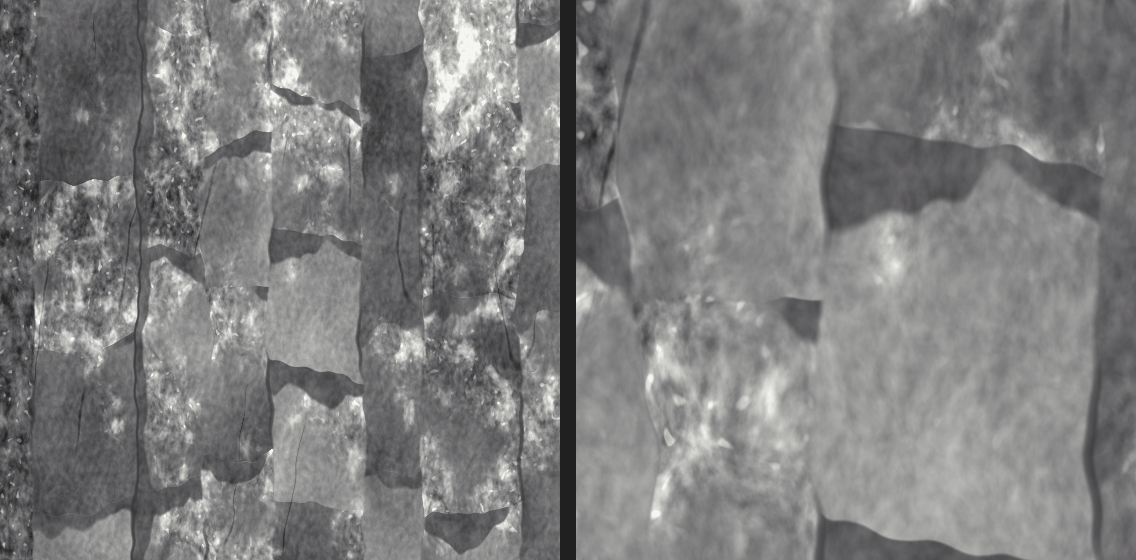
Left: the whole. Right: its middle third, enlarged.
Give the GLSL for this texture, as a three.js fragment shader.

```glsl
// Draws a grey fractured rock face: upright slabs, dark cracks, ledge shadows and glinting crust.
varying vec2 vUv;

const float SEED = 3.0;
const int SLAB_COUNT = 7;
const float FIRST_EDGE = 0.08;     // width of the dark strip on the left
const float SLAB_WIDTH = 0.14;
const float EDGE_JITTER = 0.08;
const float DEEP_CRACK = 1.0;      // index of the edge that opens widely
const float SHADOW_DEPTH = 0.065;
const float SOFTNESS = 0.0025;

const float ROCK_TONE = 0.5;
const float SHADOW_TONE = 0.33;
const float CRACK_TONE = 0.22;
const float STRIP_TONE = 0.345;
const vec3 DARK_TINT = vec3(1.0, 0.985, 1.005);
const vec3 LIGHT_TINT = vec3(1.0, 1.005, 0.985);

vec2 hash2(vec2 p) {
  vec3 q = fract(p.xyx * vec3(0.1031, 0.1030, 0.0973));
  q += dot(q, q.yzx + 33.33);
  return fract((q.xx + q.yz) * q.zy);
}

float cornerGradient(vec2 cell, vec2 corner, vec2 f) {
  return dot(hash2(cell + corner) * 2.0 - 1.0, f - corner);
}

float gradientNoise(vec2 p) {
  vec2 cell = floor(p), f = fract(p);
  vec2 u = f * f * f * (f * (f * 6.0 - 15.0) + 10.0);
  vec2 x = vec2(1.0, 0.0);
  float low = mix(cornerGradient(cell, x.yy, f), cornerGradient(cell, x.xy, f), u.x);
  float high = mix(cornerGradient(cell, x.yx, f), cornerGradient(cell, x.xx, f), u.x);
  return 1.6 * mix(low, high, u.y);
}

float fbm(vec2 p) {
  float sum = 0.0, gain = 0.5;
  for (int i = 0; i < 4; i++) {
    sum += gain * gradientNoise(p);
    p = mat2(1.6, 1.1, -1.1, 1.6) * p + 17.3;
    gain *= 0.5;
  }
  return sum;
}

// Wandering, nearly upright line between two slabs
float slabEdge(float i, float y) {
  float wander = 0.018 * gradientNoise(vec2(i * 7.3 + 2.4, y * 4.0))
               + 0.006 * gradientNoise(vec2(i * 3.1 + 9.7, y * 24.0));
  return FIRST_EDGE + SLAB_WIDTH * i + EDGE_JITTER * (hash2(vec2(i, SEED)).x - 0.5) + wander;
}

// One slab broken into blocks: x tone, y roughness, z ledge shadow, w sunlight under it
vec4 slabSurface(float i, vec2 p) {
  vec2 r = hash2(vec2(i + 5.0, SEED + 5.0));
  float pitch = mix(0.24, 0.44, r.x);
  float bend = 0.035 * gradientNoise(p * vec2(10.0, 3.0) + i * 11.0)
             + 0.008 * gradientNoise(p * vec2(34.0, 12.0));
  float q = (p.y + (r.y - 0.5) * 0.6 * p.x + bend) / pitch + r.y * 5.0 + 3.0;
  float row = floor(q);
  float below = (1.0 - fract(q)) * pitch;
  vec2 block = hash2(vec2(i * 13.0 + 7.0, row));
  vec2 upper = hash2(vec2(i * 13.0 + 7.0, row + 1.0));
  float start = smoothstep(0.0, SOFTNESS, below);
  float reach = block.x * 0.9 - 0.3 + gradientNoise(vec2(p.x * 9.0 + i * 5.0, row * 3.7));
  float depth = SHADOW_DEPTH * max(0.0, reach + 0.2 * gradientNoise(p * vec2(38.0, 20.0)));
  float shadow = start * (1.0 - smoothstep(depth, depth + 0.008, below)) * smoothstep(0.0, 0.015, depth);
  float sun = start * exp(-max(below - depth, 0.0) / 0.06) * block.y;
  vec2 face = mix(upper, block, start);
  face.x += 0.75 * gradientNoise(p * vec2(5.0, 4.0) + i * 19.0);
  face.y += 0.9 * gradientNoise(p * vec2(9.0, 6.0) + i * 23.0 + 5.0);
  return vec4(face, shadow, sun);
}

void main() {
  vec2 p = vUv + 0.007 * vec2(gradientNoise(vUv * 16.0), gradientNoise(vUv * 16.0 + 40.0));

  // Slabs from left to right, with the cracks between them
  vec4 slab = vec4(0.5, 0.5, 0.0, 0.0);
  float crack = 0.0, gap = 0.0, rock = 0.0, bevel = 0.0;
  for (int k = 0; k < SLAB_COUNT; k++) {
    float i = float(k);
    float side = vUv.x - slabEdge(i, vUv.y);
    float inside = smoothstep(-SOFTNESS, SOFTNESS, side);
    slab = mix(slab, slabSurface(i, p), inside);
    rock = max(rock, inside);
    float vary = gradientNoise(vec2(i * 5.7 + 0.4, vUv.y * 6.0));
    bevel = mix(bevel, vary * exp(-max(side, 0.0) / 0.02), inside);
    float thin = 0.001 + 0.003 * max(vary, 0.0);
    float line = 1.0 - smoothstep(thin * 0.5, thin + SOFTNESS, abs(side));
    float deep = 1.0 - step(0.5, abs(i - DEEP_CRACK));
    crack = max(crack, line * mix(0.8 * smoothstep(-0.05, 0.4, vary), 0.9, deep));
    float opening = 0.019 + 0.022 * vary;
    gap = max(gap, deep * smoothstep(-SOFTNESS, 0.0, side) * (1.0 - smoothstep(opening - 0.003, opening + 0.002, side)));
  }

  // Stone grain at three scales, with slanting scratches
  float broad = fbm(p * vec2(5.0, 4.0) + SEED);
  float mid = fbm(p * vec2(26.0, 17.0) + 31.0);
  float grain = fbm(p * vec2(110.0, 75.0) + 57.0);
  float scratch = gradientNoise(vec2(p.x * 90.0 - p.y * 35.0, p.x * 8.0 + p.y * 16.0));
  float crust = smoothstep(0.35, 0.95, slab.y + 0.5 * mid + 0.5 * slab.w);
  float tone = ROCK_TONE + 0.23 * (slab.x - 0.5) + 0.12 * broad;
  tone += (0.1 + 0.22 * crust) * mid + (0.13 + 0.22 * crust) * grain + 0.03 * scratch;
  tone += 0.1 * (crust - 0.4) + 0.1 * slab.w - 0.12 * bevel;

  // Sunlit facets and small glints on the crust
  float facet = smoothstep(0.12, 0.32, mid + 0.2 * slab.w + 0.15 * (slab.y - 0.5));
  float glint = smoothstep(0.4, 0.75, gradientNoise(p * vec2(105.0, 85.0) + 12.0));
  tone += 0.15 * facet * crust + 0.24 * glint * (0.15 + crust);

  // Hairline fissures, mostly upright
  float fissure = 1.0 - smoothstep(0.004, 0.025, abs(gradientNoise(p * vec2(8.0, 1.5) + 21.0)));
  tone -= 0.12 * fissure * smoothstep(0.05, 0.3, gradientNoise(p * 5.0 + 66.0));

  // Dark rough strip, ledge shadows and cracks
  float strip = STRIP_TONE + 0.4 * fbm(p * vec2(42.0, 22.0)) + 0.25 * grain + 0.3 * glint;
  tone = mix(strip, tone, rock);
  tone = mix(tone, SHADOW_TONE + 0.16 * mid + 0.1 * grain, 0.9 * slab.z);
  tone = mix(tone, SHADOW_TONE + 0.2 * mid + 0.1 * grain, 0.9 * gap);
  tone = mix(tone, CRACK_TONE, 0.8 * crack);

  tone = clamp(tone, 0.15, 0.96);
  gl_FragColor = vec4(tone * mix(DARK_TINT, LIGHT_TINT, smoothstep(0.3, 0.8, tone)), 1.0);
}
```
